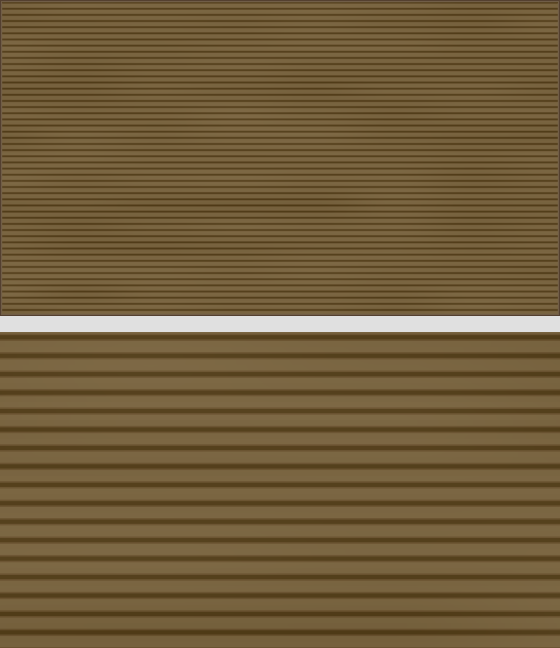
Top: the whole. Bottom: its middle third, enlarged.
A Shadertoy shader for this pattern:

```glsl
// Horizontal ribbed slats: tan bands split by thin dark grooves inside a narrow frame.
#define ROWS 51.4            // slats down the canvas
#define FIRST_GROOVE 0.42    // first groove below the top edge, in slats
#define GROOVE_HALF 0.115    // half width of the dark core, in slats
#define SHOULDER_HALF 0.200  // half width including the soft shoulder
#define FRAME 0.0035         // frame width, in canvas heights
#define STAIN 0.030          // strength of the broad tonal variation
#define SLAT_COLOR vec3(0.474, 0.393, 0.253)
#define SHOULDER_COLOR vec3(0.415, 0.325, 0.190)
#define GROOVE_COLOR vec3(0.325, 0.245, 0.105)
#define FRAME_COLOR vec3(0.330, 0.250, 0.190)
#define RIM_COLOR vec3(0.450, 0.380, 0.290)

float hash(vec2 p) {
    vec3 q = fract(vec3(p.xyx) * 0.1031);
    q += dot(q, q.yzx + 33.33);
    return fract((q.x + q.y) * q.z);
}

float valueNoise(vec2 p) {
    vec2 cell = floor(p);
    vec2 f = fract(p);
    f = f * f * (3.0 - 2.0 * f);
    float low = mix(hash(cell), hash(cell + vec2(1.0, 0.0)), f.x);
    float high = mix(hash(cell + vec2(0.0, 1.0)), hash(cell + vec2(1.0)), f.x);
    return mix(low, high, f.y);
}

// Antialiased coverage of the region closer than halfWidth.
float coverage(float dist, float halfWidth, float pixel) {
    return clamp((halfWidth - dist) / pixel + 0.5, 0.0, 1.0);
}

void mainImage(out vec4 fragColor, in vec2 fragCoord) {
    vec2 uv = fragCoord / iResolution.y;
    float aspect = iResolution.x / iResolution.y;
    float pixel = 1.0 / iResolution.y;

    // Repeating slats, counted down from the top edge
    float row = (1.0 - uv.y) * ROWS - FIRST_GROOVE;
    float rowId = floor(row + 0.5);
    float grooveDist = abs(row - rowId);
    float rowPixel = ROWS * pixel;
    vec3 color = mix(SLAT_COLOR, SHOULDER_COLOR, coverage(grooveDist, SHOULDER_HALF, rowPixel));
    color = mix(color, GROOVE_COLOR, coverage(grooveDist, GROOVE_HALF, rowPixel));

    // Slight tone change from slat to slat, with broad soft stains
    color += 0.3 * STAIN * (hash(vec2(rowId, 7.0)) - 0.5);
    color += STAIN * (valueNoise(uv * vec2(4.0, 14.0)) - 0.5);

    // Dark outer frame with a paler line just inside
    vec2 margin = min(uv, vec2(aspect, 1.0) - uv);
    float edge = min(margin.x, margin.y);
    color = mix(color, RIM_COLOR, coverage(edge, 2.0 * FRAME, pixel));
    color = mix(color, FRAME_COLOR, coverage(edge, FRAME, pixel));

    fragColor = vec4(color, 1.0);
}
```
